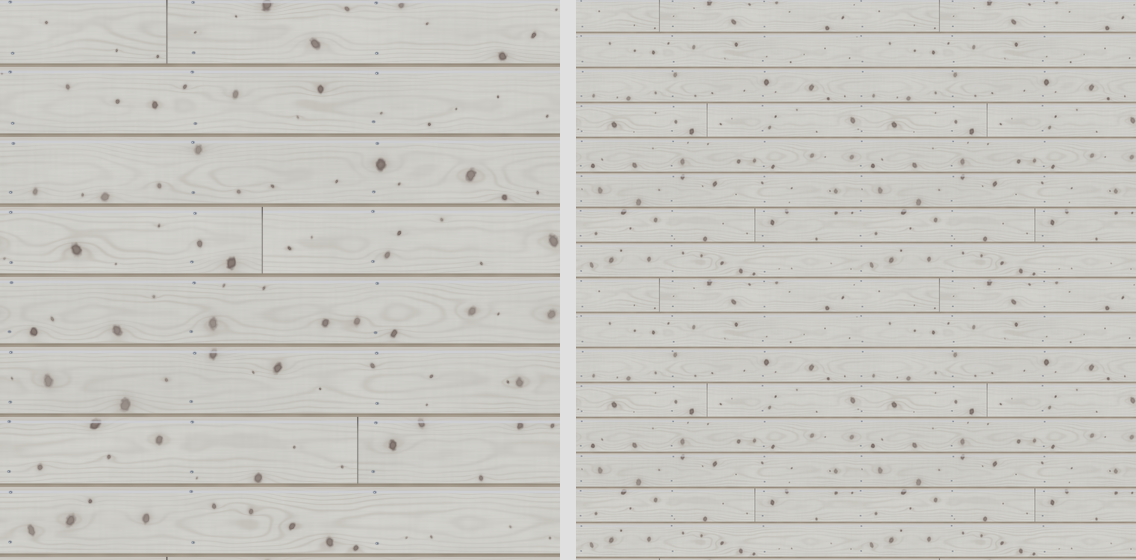
Left: one tile. Right: repeated 2 by 2.
Reproduce this texture procedurally as a Shadertoy shader.

```glsl
// Pale whitewashed pine cladding: eight horizontal boards with knots, nails and brown grooves.

float hash(vec2 p) {
    vec3 q = fract(p.xyx * 0.1031);
    q += dot(q, q.yzx + 33.33);
    return fract((q.x + q.y) * q.z);
}

// Value noise that wraps in x after a whole number of cells
float noise(vec2 p, float period, float seed) {
    vec2 i = floor(p), w = fract(p);
    w = w * w * (3.0 - 2.0 * w);
    float x0 = mod(i.x, period), x1 = mod(i.x + 1.0, period);
    float y = i.y + seed * 97.0;
    return mix(mix(hash(vec2(x0, y)), hash(vec2(x1, y)), w.x),
               mix(hash(vec2(x0, y + 1.0)), hash(vec2(x1, y + 1.0)), w.x), w.y);
}

void mainImage(out vec4 fragColor, in vec2 fragCoord) {
    vec2 p = fragCoord / iResolution.xy;
    float px = 1.0 / iResolution.y;

    // Board layout: f runs from 0 at the upper groove to 1 at the lower one
    float v = (1.0 - p.y) * 8.0 + 0.07;
    float row = mod(floor(v), 8.0), f = fract(v);
    float seed = row + 3.0;

    // Every third board has a butt joint; its grain starts and ends there
    bool jointed = mod(row, 3.0) < 0.5;
    float joint = 0.298 + 0.0568 * row;
    float u = jointed ? fract(p.x - joint) : p.x;
    float open = jointed ? 900.0 : 0.0;

    // Knots: dark cores, soft halos, and a bulge that bends the rings
    float bulge = 0.0, core = 0.0, rim = 0.0, halo = 0.0;
    for (float k = 0.0; k < 13.0; k++) {
        vec2 id = vec2(k + 17.0, row * 7.0 + 5.0);
        float h = hash(id + 40.0);
        float r = mix(0.0015, 0.0088, h * h);
        vec2 d = vec2(u - (k + hash(id)) / 13.0, (f - 0.1 - 0.82 * hash(id + 80.0)) / 8.0);
        if (!jointed) d.x -= round(d.x);
        bulge += 270.0 * r * exp(-dot(d / vec2(5.5, 2.2), d / vec2(5.5, 2.2)) / (r * r));
        float lean = 0.6 * (hash(id + 120.0) - 0.5);
        vec2 e = vec2(d.x + lean * d.y, d.y * mix(0.65, 1.0, hash(id + 160.0))) / r;
        float wobble = 0.35 * (noise(vec2(u * 220.0, f * 28.0), 220.0 + open, seed) - 0.5);
        float dist = length(e) + wobble;
        float soft = 0.2 + px / r;
        float strength = mix(0.55, 1.0, hash(id + 200.0));
        core = max(core, strength * (1.0 - smoothstep(1.0 - soft, 1.0 + soft, dist)));
        rim = max(rim, strength * exp(-pow((dist - 0.75) * 4.0, 2.0)));
        halo += 0.45 * exp(-0.3 * dot(e, e)) + 0.3 * exp(-abs(e.x) * 0.22 - e.y * e.y * 0.8);
    }

    // Flat-sawn rings: long ovals at the heart, tight lines near the edges
    float heart = f - 0.52 + 0.2 * (noise(vec2(u * 4.0, 0.5), 4.0 + open, seed) - 0.5);
    float rings = 22.0 * heart * heart + bulge
        + 2.6 * noise(vec2(u * 7.0, f * 1.5), 7.0 + open, seed + 10.0)
        + 0.5 * noise(vec2(u * 24.0, f * 6.0), 24.0 + open, seed + 20.0);
    float line = pow(0.5 + 0.5 * sin(6.2832 * rings), 3.0);
    line *= 1.0 - smoothstep(0.2, 0.6, fwidth(rings));
    line *= 0.35 + 0.9 * noise(vec2(u * 9.0, f * 3.0), 9.0 + open, seed + 30.0);

    // Fine fibres, blotches and faint upright saw marks
    float fibre = noise(vec2(u * 30.0, f * 48.0), 30.0 + open, seed + 40.0) - 0.5;
    float blotch = noise(vec2(u * 6.0, f * 2.0), 6.0 + open, seed + 50.0) - 0.5;
    float saw = noise(vec2(u * 190.0, f * 3.0), 190.0 + open, seed + 60.0) - 0.5;

    vec3 col = vec3(0.808, 0.806, 0.787);
    col += 0.014 * (hash(vec2(row, 9.0)) - 0.5) + 0.016 * fibre + 0.02 * blotch + 0.008 * saw;
    col = mix(col, vec3(0.69, 0.66, 0.62), 0.28 * line);
    col = mix(col, vec3(0.64, 0.60, 0.56), 0.6 * min(halo, 1.0));
    col = mix(col, vec3(0.47, 0.41, 0.39), 0.85 * core);
    col = mix(col, vec3(0.35, 0.30, 0.29), 0.5 * rim * core);

    // Warm tongue under the groove, then a cool highlight on the board lip
    float aa = 8.0 * px;
    float tongue = 1.0 - smoothstep(0.08 - aa, 0.08 + aa, f);
    col = mix(col, vec3(0.775, 0.755, 0.725), 0.6 * tongue);
    float lip = 1.0 - smoothstep(0.012, 0.012 + aa, abs(f - 0.098));
    col = mix(col, vec3(0.80, 0.81, 0.84), 0.75 * lip);

    // Nails in three columns, near both edges of each board
    for (float n = 0.0; n < 6.0; n++) {
        float column = mod(n, 3.0), low = floor(n / 3.0);
        float jitter = hash(vec2(n + 3.0, row + 60.0)) - 0.5;
        vec2 d = vec2(p.x - 0.02 - 0.325 * column - 0.008 * jitter,
                      (f - mix(0.105, 0.82, low) - 0.03 * jitter) / 8.0);
        d.x -= round(d.x);
        float head = 1.0 - smoothstep(0.0022 - px, 0.0022 + px, length(d * vec2(0.8, 1.0)));
        float glint = 1.0 - smoothstep(0.0, 0.0016, length(d + vec2(0.0008, -0.0006)));
        col = mix(col, vec3(0.36, 0.40, 0.48), 0.8 * head);
        col = mix(col, vec3(0.80, 0.83, 0.88), 0.8 * glint);
    }

    // Butt joint, darkest at the upper end
    if (jointed) {
        float seam = 1.0 - smoothstep(0.0004, 0.0004 + px, abs(p.x - joint));
        col = mix(col, vec3(0.40, 0.38, 0.36), seam * mix(0.9, 0.55, smoothstep(0.0, 0.3, f)));
    }

    // Groove between boards with a shaded upper edge
    float g = f - step(0.5, f);
    float groove = 1.0 - smoothstep(0.024 - 0.5 * aa, 0.024 + 0.5 * aa, abs(g));
    float wear = noise(vec2(p.x * 40.0, 0.5), 40.0, floor(v + 0.5) - 8.0 * step(7.5, v) + 70.0);
    vec3 brown = vec3(0.635, 0.595, 0.54) + 0.05 * (wear - 0.5);
    brown -= 0.10 * (1.0 - smoothstep(0.0, 0.014, abs(g + 0.016)));
    col = mix(col, brown, groove);

    fragColor = vec4(col, 1.0);
}
```
